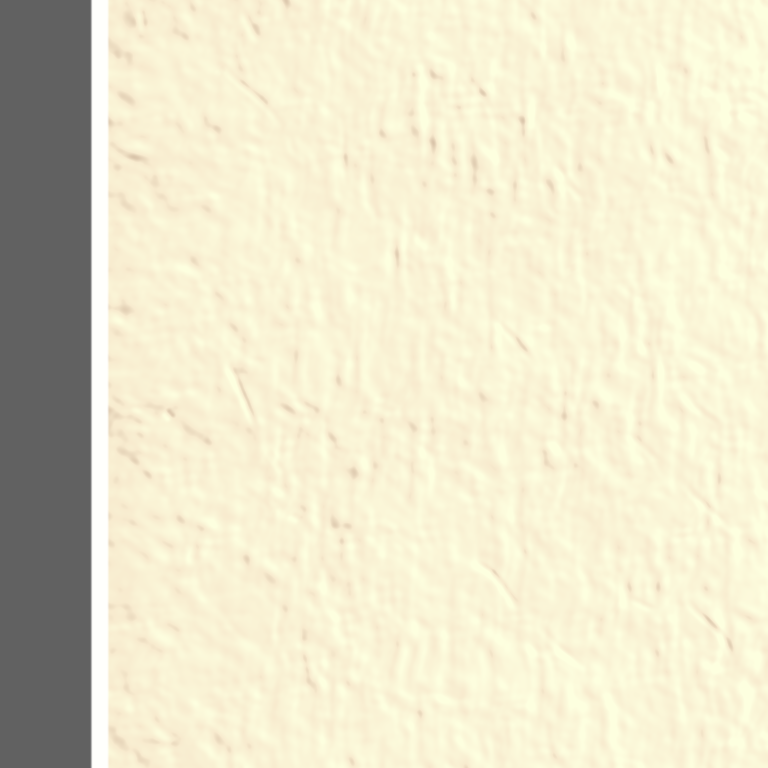
Give the GLSL for this texture, as a Shadertoy shader.

```glsl
// Embossed cream paper with fine creases, beside a white edge and a grey strip.

float hash(vec2 p) {
    vec3 q = fract(p.xyx * 0.1031);
    q += dot(q, q.yzx + 33.33);
    return fract((q.x + q.y) * q.z);
}

float noise(vec2 p) {
    vec2 i = floor(p), f = fract(p);
    f = f * f * f * (f * (f * 6.0 - 15.0) + 10.0);
    return mix(mix(hash(i), hash(i + vec2(1, 0)), f.x),
               mix(hash(i + vec2(0, 1)), hash(i + vec2(1, 1)), f.x), f.y);
}

// Scattered thin grooves, mostly falling to the right
float creases(vec2 p) {
    p += 0.03 * vec2(noise(p * 13.0), noise(p * 13.0 + 40.0));
    float depth = 0.0;
    for (int i = 0; i < 44; i++) {
        float id = float(i);
        vec2 center = vec2(0.15 + 0.9 * hash(vec2(id, 3.0)), hash(vec2(id, 17.0)));
        float angle = -0.95 + 0.9 * (hash(vec2(id, 29.0)) - 0.5);
        float size = hash(vec2(id, 41.0));
        float halfLength = 0.006 + 0.065 * size * size;
        vec2 along = vec2(cos(angle), sin(angle));
        vec2 d = p - center;
        float s = dot(d, along);
        float across = dot(d, vec2(-along.y, along.x));
        float taper = 1.0 - smoothstep(0.3, 1.0, abs(s) / halfLength);
        float strength = 0.12 + 0.45 * pow(hash(vec2(id, 57.0)), 3.0);
        depth = max(depth, strength * taper * exp(-across * across / 0.000018));
    }
    return depth;
}

float paperHeight(vec2 p) {
    // Wavy fibres: flat near the left edge, upright further right
    vec2 q = p + 0.012 * vec2(noise(p * 18.0), noise(p * 18.0 + 70.0));
    float flatGrain = noise(q * vec2(32.0, 62.0) + 11.0);
    float uprightGrain = noise(q * vec2(78.0, 21.0) + 23.0);
    float grain = mix(flatGrain, uprightGrain, smoothstep(0.15, 0.45, p.x));

    // Rounded lumps, turned off the axes and stretched down the slope
    vec2 r = mat2(0.8, 0.6, -0.6, 0.8) * q + 5.0;
    float lumps = 0.6 * noise(r * vec2(36.0, 50.0)) + 0.35 * noise(r * 85.0);
    return 0.6 * grain + lumps - creases(p);
}

void mainImage(out vec4 fragColor, in vec2 fragCoord) {
    vec2 p = fragCoord / iResolution.xy;

    // Light from the lower left, with patches of stronger relief
    vec2 e = vec2(0.0030, 0.0024);
    float relief = paperHeight(p - e) - paperHeight(p + e);
    float patches = 0.65 + 0.5 * noise(p * 7.0 + 9.0) + 0.25 * p.x;

    // Broad drift from rosy left to pale right
    float drift = 1.3 * (p.x - 0.55) + 0.7 * (noise(p * 9.0 + 31.0) - 0.5);
    drift -= 0.6 * (1.0 - smoothstep(0.14, 0.22, p.x));
    float tone = min(4.0 * relief * patches + drift, 1.7);
    vec3 paper = vec3(0.981, 0.957, 0.84) + tone * vec3(0.007, 0.025, 0.021);
    paper -= 0.06 * max(-tone - 1.5, 0.0);

    // Soft-edged strips on the left
    vec3 color = mix(vec3(1.0, 1.0, 0.99), paper, smoothstep(0.139, 0.143, p.x));
    color = mix(vec3(0.38), color, smoothstep(0.117, 0.121, p.x));
    fragColor = vec4(clamp(color, 0.0, 1.0), 1.0);
}
```
